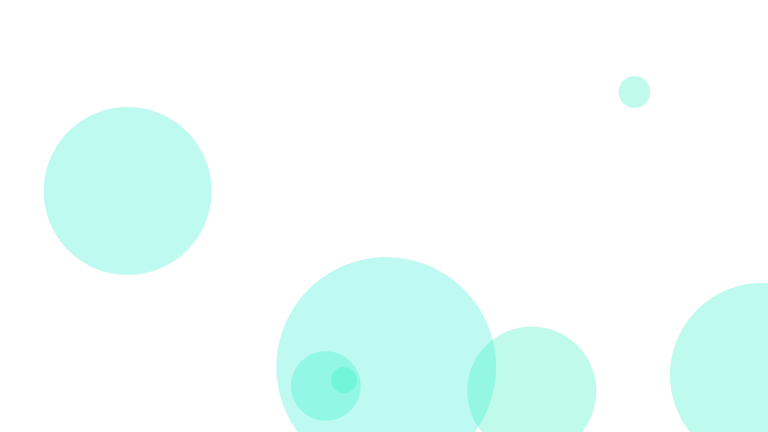
Give the GLSL for this background, as a Shadertoy shader.

```glsl
// Translucent mint discs floating on a white ground.
// Each disc is a circle distance function, blended in order at one
// shared opacity, so that overlaps grow deeper in colour.

#define DISC_COUNT 7
#define OPACITY 0.30
#define GROUND vec3(1.0)
#define MINT_RED 0.167
#define MINT_GREEN 0.94

// Centre x, centre y and radius in canvas heights, then the blue of the tint
const vec4 DISCS[DISC_COUNT] = vec4[DISC_COUNT](
    vec4(0.2956, 0.5579, 0.1944, 0.81),
    vec4(0.8940, 0.1505, 0.2542, 0.83),
    vec4(0.7542, 0.1065, 0.0806, 0.79),
    vec4(0.7963, 0.1204, 0.0301, 0.75),
    vec4(1.2310, 0.0944, 0.1495, 0.74),
    vec4(1.7640, 0.1320, 0.2130, 0.78),
    vec4(1.4685, 0.7870, 0.0366, 0.74)
);

float circleDistance(vec2 point, vec2 centre, float radius) {
    return length(point - centre) - radius;
}

// Coverage of a shape, smoothed over one pixel
float coverage(float dist, float pixel) {
    return clamp(0.5 - dist / pixel, 0.0, 1.0);
}

void mainImage(out vec4 fragColor, in vec2 fragCoord) {
    vec2 point = fragCoord / iResolution.y;
    float pixel = 1.0 / iResolution.y;
    vec3 color = GROUND;

    // Lay the discs over the ground, back to front
    for (int i = 0; i < DISC_COUNT; i++) {
        vec4 disc = DISCS[i];
        vec3 tint = vec3(MINT_RED, MINT_GREEN, disc.w);
        float dist = circleDistance(point, disc.xy, disc.z);
        color = mix(color, tint, OPACITY * coverage(dist, pixel));
    }

    fragColor = vec4(color, 1.0);
}
```
